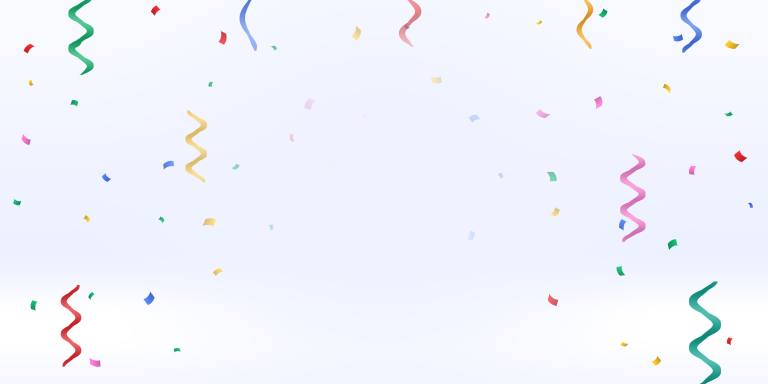
Write a WebGL 1 fragment shader that draws this background.

```glsl
precision highp float;
// Pale blue party backdrop with curled streamers and confetti fading toward the centre.

uniform vec2 u_resolution;

const float TAU = 6.28319;
const vec2 CENTRE = vec2(1.0, 0.5);
const vec3 RED = vec3(0.90, 0.16, 0.18);
const vec3 YELLOW = vec3(0.97, 0.75, 0.16);
const vec3 ORANGE = vec3(0.98, 0.65, 0.12);
const vec3 GREEN = vec3(0.08, 0.70, 0.43);
const vec3 TEAL = vec3(0.06, 0.64, 0.57);
const vec3 BLUE = vec3(0.29, 0.48, 0.94);
const vec3 PINK = vec3(0.97, 0.47, 0.81);

float hash(vec2 cell, float seed) {
  return fract(sin(dot(cell, vec2(127.1, 311.7)) + seed * 74.7) * 4375.85);
}

float coverage(float dist, float pixel) {
  return 1.0 - smoothstep(-0.7 * pixel, 0.7 * pixel, dist);
}

// Vertical wash with a white floor glow at both sides and a central haze
vec3 backdrop(vec2 p) {
  vec3 color = mix(vec3(0.93, 0.945, 1.0), vec3(0.972, 0.979, 1.0),
                   smoothstep(0.34, 1.0, p.y));
  float floorGlow = smoothstep(0.34, 0.17, p.y) * mix(0.5, 1.0, smoothstep(0.0, 0.13, p.y));
  color = mix(color, vec3(1.0), floorGlow);
  float haze = 1.0 - smoothstep(0.2, 0.85, length((p - CENTRE) * vec2(1.0, 1.1)));
  return mix(color, vec3(0.942, 0.954, 1.0), haze);
}

// Sine ribbon hanging from top to bottom; its two faces differ in tone
vec3 streamer(vec3 under, vec2 p, float x, float top, float bottom, float amp,
              float phase, float turns, vec3 tint, float fade, float pixel) {
  float span = top - bottom;
  float t = (top - p.y) / span;
  float angle = phase + TAU * turns * t;
  float slope = amp * TAU * turns / span * cos(angle);
  float dist = abs(p.x - x - amp * sin(angle)) / sqrt(1.0 + slope * slope);
  float taper = smoothstep(-0.03, 0.12, t) * smoothstep(1.02, 0.88, t);
  float halfWidth = (0.003 + 0.25 * amp) * mix(0.5, 1.0, abs(sin(angle)));
  float mask = coverage(dist - halfWidth * mix(0.35, 1.0, taper), pixel);
  mask *= coverage((abs(t - 0.5) - 0.5) * span, pixel);
  float light = 0.5 + 0.5 * cos(angle);
  vec3 shade = mix(tint * 0.84, mix(tint, vec3(1.0), 0.28), light);
  return mix(under, shade, mask * fade);
}

vec3 confettiColor(float pick) {
  vec3 color = mix(RED, YELLOW, step(0.2, pick));
  color = mix(color, GREEN, step(0.4, pick));
  color = mix(color, BLUE, step(0.64, pick));
  return mix(color, PINK, step(0.84, pick));
}

// One bent, skewed paper piece per jittered cell
vec3 confetti(vec3 under, vec2 p, float cellSize, float fade, float pixel) {
  vec2 cell = floor(p / cellSize);
  vec2 jitter = mix(vec2(0.15), vec2(0.85), vec2(hash(cell, 1.0), hash(cell, 2.0)));
  vec2 spot = (cell + jitter) * cellSize;
  float angle = TAU * hash(cell, 3.0);
  float c = cos(angle);
  float s = sin(angle);
  vec2 q = mat2(c, -s, s, c) * (p - spot);
  float size = mix(0.006, 0.0145, hash(cell, 4.0));
  q.x += q.y * mix(-0.4, 0.4, hash(cell, 5.0));
  q.y += 0.25 * q.x * q.x / size;
  vec2 edge = abs(q) - size * vec2(1.0, mix(0.45, 0.7, hash(cell, 6.0)));
  float mask = coverage(max(edge.x, edge.y), pixel);

  // Leave the lower centre clear
  float clearing = step(spot.y, 0.22) * step(abs(spot.x - CENTRE.x), 0.4);
  mask *= step(hash(cell, 7.0), 0.9 - clearing);
  vec3 tint = confettiColor(hash(cell, 8.0));
  tint *= 0.95 + 0.15 * clamp(q.x / size, -1.0, 1.0);
  return mix(under, tint, mask * fade);
}

void main() {
  vec2 p = gl_FragCoord.xy / u_resolution * vec2(2.0, 1.0);
  float px = 1.0 / u_resolution.y;
  float fade = smoothstep(0.1, 0.75, length(p - CENTRE));
  vec3 color = backdrop(p);
  color = confetti(color, p, 1.0 / 6.0, fade, px);

  // Upper streamers, left to right
  color = streamer(color, p, 0.211, 1.01, 0.805, 0.024, 1.57, 2.25, GREEN, fade, px);
  color = streamer(color, p, 0.648, 1.01, 0.868, 0.017, 2.6, 0.83, BLUE, fade, px);
  color = streamer(color, p, 1.068, 1.01, 0.878, 0.021, -0.6, 1.15, RED, fade, px);
  color = streamer(color, p, 1.523, 1.01, 0.873, 0.015, -0.5, 1.3, ORANGE, fade, px);
  color = streamer(color, p, 1.800, 1.01, 0.863, 0.020, 1.5, 1.5, BLUE, fade, px);

  // Middle and lower streamers
  color = streamer(color, p, 0.511, 0.712, 0.525, 0.020, 4.7, 2.5, YELLOW, fade, px);
  color = streamer(color, p, 1.648, 0.598, 0.370, 0.024, 0.0, 2.75, PINK, fade, px);
  color = streamer(color, p, 0.185, 0.258, 0.045, 0.019, 1.57, 2.5, RED, fade, px);
  color = streamer(color, p, 1.836, 0.267, -0.01, 0.031, 2.0, 2.3, TEAL, fade, px);
  gl_FragColor = vec4(color, 1.0);
}
```
